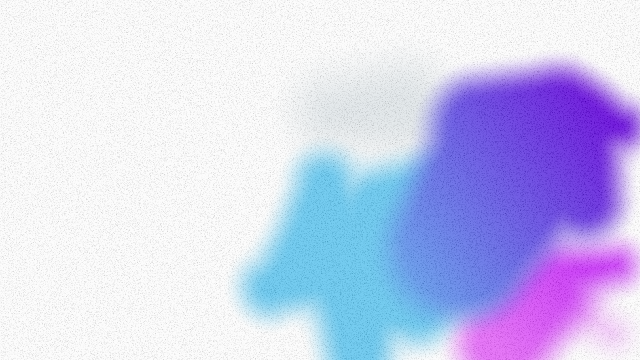
Write a Shadertoy shader that draws this background.

```glsl
const vec3 PAPER  = vec3(0.99);
const vec3 MIST   = vec3(0.89, 0.91, 0.92);
const vec3 SKY    = vec3(0.46, 0.80, 0.94);
const vec3 AZURE  = vec3(0.44, 0.65, 0.93);
const vec3 VIOLET = vec3(0.46, 0.13, 0.87);
const vec3 PINK   = vec3(0.90, 0.47, 0.97);
const vec3 ORCHID = vec3(0.80, 0.27, 0.97);

// Capsule whose radius changes from ra at a to rb at b
float taper(vec2 p, vec2 a, vec2 b, float ra, float rb) {
    vec2 axis = b - a;
    float h = clamp(dot(p - a, axis) / dot(axis, axis), 0.0, 1.0);
    return length(p - a - axis * h) - mix(ra, rb, h);
}

float blend(float a, float b, float k) {
    float h = max(k - abs(a - b), 0.0) / k;
    return min(a, b) - 0.25 * h * h * k;
}

// Blurred coverage of a signed distance
float soften(float d, float blur) {
    return 1.0 - smoothstep(-blur, blur, d);
}

float along(vec2 p, vec2 a, vec2 b) {
    return clamp(dot(p - a, b - a) / dot(b - a, b - a), 0.0, 1.0);
}

vec3 hash3(vec2 cell) {
    vec3 q = fract(cell.xyx * vec3(0.1031, 0.1030, 0.0973));
    q += dot(q, q.yxz + 33.33);
    return fract((q.xxy + q.yzz) * q.zyx);
}

// Cellular grain: one dot of random weight per cell
float grain(vec2 p, float radius) {
    vec2 cell = floor(p);
    float speck = 0.0;
    for (int y = -1; y <= 1; y++)
    for (int x = -1; x <= 1; x++) {
        vec2 c = cell + vec2(x, y);
        vec3 rnd = hash3(c);
        float dotMask = 1.0 - smoothstep(0.1, radius, length(p - c - rnd.xy));
        speck = max(speck, dotMask * rnd.z);
    }
    return speck;
}

float skyShape(vec2 p, float k) {
    float d = taper(p, vec2(0.903, 0.49), vec2(0.903, 0.306), 0.08, 0.15);
    d = blend(d, taper(p, vec2(0.903, 0.282), vec2(0.752, 0.201), 0.135, 0.075), k);
    d = blend(d, taper(p, vec2(0.995, 0.236), vec2(0.995, 0.005), 0.135, 0.088), k);
    d = blend(d, taper(p, vec2(1.02, 0.213), vec2(1.157, 0.144), 0.15, 0.095), k);
    return blend(d, taper(p, vec2(1.065, 0.40), vec2(1.204, 0.444), 0.13, 0.12), k);
}

float violetShape(vec2 p, float k) {
    float d = taper(p, vec2(1.331, 0.653), vec2(1.528, 0.676), 0.127, 0.127);
    d = blend(d, taper(p, vec2(1.574, 0.676), vec2(1.725, 0.648), 0.12, 0.055), k);
    d = blend(d, taper(p, vec2(1.597, 0.653), vec2(1.62, 0.444), 0.115, 0.10), k);
    d = blend(d, taper(p, vec2(1.366, 0.583), vec2(1.262, 0.306), 0.165, 0.185), k);
    return blend(d, taper(p, vec2(1.435, 0.49), vec2(1.296, 0.306), 0.19, 0.18), k);
}

float pinkShape(vec2 p, float k) {
    float d = taper(p, vec2(1.40, 0.05), vec2(1.528, 0.19), 0.125, 0.105);
    return blend(d, taper(p, vec2(1.551, 0.236), vec2(1.713, 0.264), 0.07, 0.045), k);
}

void mainImage(out vec4 fragColor, in vec2 fragCoord) {
    vec2 p = fragCoord / iResolution.y;
    float join = 0.04;

    // Pale mist
    float mist = taper(p, vec2(0.926, 0.688), vec2(1.12, 0.70), 0.09, 0.12);
    vec3 col = mix(PAPER, MIST, soften(mist, 0.10));

    // Pink glow with a faint side lobe
    vec3 pink = mix(PINK, ORCHID, along(p, vec2(1.38, 0.04), vec2(1.62, 0.25)));
    float lobe = taper(p, vec2(1.597, 0.144), vec2(1.70, 0.075), 0.06, 0.03);
    col = mix(col, PINK, 0.4 * soften(lobe, 0.07));
    col = mix(col, pink, soften(pinkShape(p, join), 0.065));

    // Sky blue and violet glows
    col = mix(col, SKY, soften(skyShape(p, join), 0.06));
    vec3 violet = mix(AZURE, VIOLET, along(p, vec2(1.11, 0.24), vec2(1.71, 0.65)));
    col = mix(col, violet, soften(violetShape(p, join), 0.06));

    // Paper grain in two sizes
    float specks = 0.10 * grain(p * 170.0, 0.42) + 0.08 * grain(p * 290.0 + 17.0, 0.5);
    fragColor = vec4(col - specks, 1.0);
}
```
